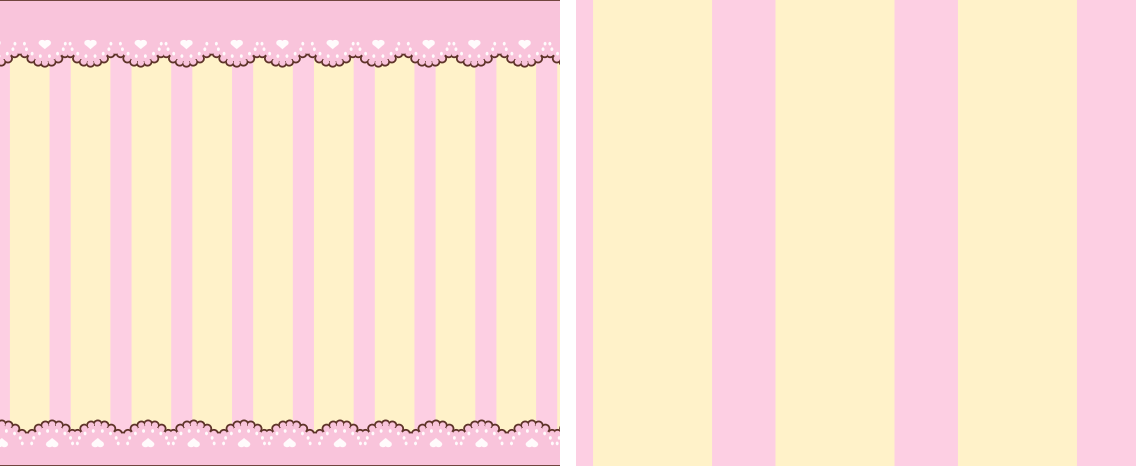
Left, the full canvas; right, a detail of the centre.
Reproduce this pattern procedurally as a WebGL 1 fragment shader.

```glsl
precision highp float;
uniform vec2 u_resolution;

// Layout grid spanning the whole canvas
const vec2 GRID = vec2(768.0, 640.0);
const float STRIPE_PERIOD = 83.4;
const float STRIPE_WIDTH = 29.0;
const float LACE_PERIOD = 131.6;
const float LOBE_X = 34.5;

const vec3 CREAM = vec3(1.0, 0.949, 0.79);
const vec3 STRIPE_PINK = vec3(0.992, 0.812, 0.89);
const vec3 LACE_PINK = vec3(0.977, 0.77, 0.86);
const vec3 BROWN = vec3(0.37, 0.20, 0.16);
const vec3 WHITE = vec3(1.0, 0.985, 0.99);

float coverage(float d, float px) {
  return clamp(0.5 - d / px, 0.0, 1.0);
}

float dot2(vec2 v) {
  return dot(v, v);
}

// Signed distance to a heart with its point at the origin
float heartDistance(vec2 p) {
  p.x = abs(p.x);
  if (p.x + p.y > 1.0) {
    return length(p - vec2(0.25, 0.75)) - 0.35355;
  }
  float tip = dot2(p - vec2(0.0, 1.0));
  float side = dot2(p - 0.5 * max(p.x + p.y, 0.0));
  return sqrt(min(tip, side)) * sign(p.x - p.y);
}

// Mirrored lobes: x from the wide notch, y as depth from the outer edge
vec2 foldLace(float x, float depth, float notchX) {
  float cell = fract((x - notchX) / LACE_PERIOD + 0.5) - 0.5;
  return vec2(abs(cell) * LACE_PERIOD, depth);
}

// Band with a curved lobe trimmed by seven small scallops
float laceDistance(vec2 p) {
  float t = (p.x - LOBE_X) / 27.6;
  float lobe = 73.0 + 13.0 * max(1.0 - t * t, 0.0);
  float d = (p.y - lobe) * 0.8;
  d = min(d, p.y - 75.0);
  for (int i = -3; i <= 3; i++) {
    float k = float(i);
    vec2 center = vec2(LOBE_X + 9.2 * k, 86.0 - 1.44 * k * k);
    d = min(d, length(p - center) - 5.6);
  }
  return d;
}

// Eyelets along the lower half of an ellipse
float eyeletDistance(vec2 p) {
  float d = 100.0;
  for (int i = 0; i < 8; i++) {
    float a = 3.14159 * float(i) / 7.0;
    vec2 center = vec2(LOBE_X, 60.0) + vec2(28.0, 17.5) * vec2(cos(a), sin(a));
    d = min(d, length((p - center) * vec2(1.1, 0.9)) - 2.2);
  }
  return d;
}

vec3 stripes(float x, float px) {
  float offset = mod(x + 15.4, STRIPE_PERIOD);
  float d = abs(offset - 0.5 * STRIPE_WIDTH);
  d = min(d, STRIPE_PERIOD - d) - 0.5 * STRIPE_WIDTH;
  return mix(CREAM, STRIPE_PINK, coverage(d, px));
}

vec3 addLace(vec3 color, vec2 p, float px) {
  float d = laceDistance(p);
  color = mix(color, LACE_PINK, coverage(d, px));
  color = mix(color, BROWN, coverage(abs(d) - 1.25, px));
  vec2 heart = vec2(p.x - LOBE_X, 67.5 - p.y) / vec2(14.0, 11.5);
  float white = min(heartDistance(heart) * 12.0, eyeletDistance(p));
  return mix(color, WHITE, coverage(white, px));
}

void main() {
  vec2 p = gl_FragCoord.xy / u_resolution * GRID;
  float px = GRID.x / u_resolution.x;
  float fromTop = GRID.y - p.y;

  vec3 color = stripes(p.x, px);

  // Matching trims; the lower one sits closer to its edge
  color = addLace(color, foldLace(p.x, fromTop, 27.0), px);
  color = addLace(color, foldLace(p.x, p.y + 29.0, 37.0), px);

  // Thin outer rules
  float rule = min(p.y, fromTop) - 1.2;
  color = mix(color, BROWN, coverage(rule, px));

  gl_FragColor = vec4(color, 1.0);
}
```
